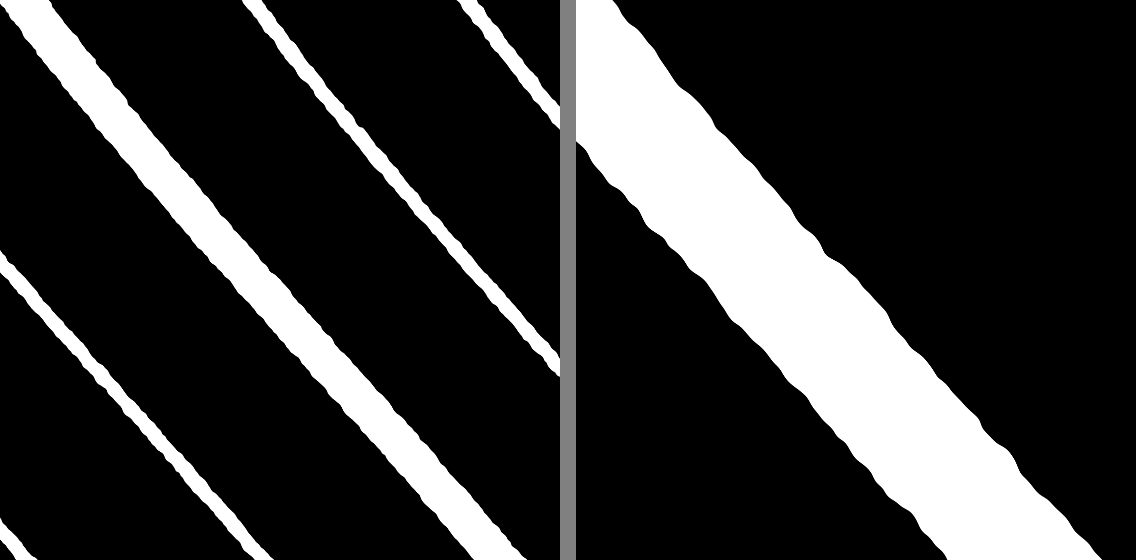
Left, the full canvas; right, a detail of the centre.
Reproduce this pattern procedurally as a WebGL 1 fragment shader.

```glsl
precision highp float;

// Black field with steep white diagonal stripes: one broad band flanked by
// evenly pitched thin lines. Lines come from a repeated sheared coordinate,
// gently bent and compressed, with value noise roughening every edge.

#define SLOPE 0.853        // horizontal run per unit of descent
#define PITCH 0.423        // horizontal spacing of the lines
#define OFFSET 0.0404      // broad band centre along the top edge
#define BROAD_WIDTH 0.0915 // horizontal widths
#define THIN_WIDTH 0.0338
#define BROAD_EVERY 5.0    // lines from one broad band to the next
#define BEND 0.115         // slow bow of all lines
#define SQUEEZE 0.0845     // tightening of the pitch to the right
#define ROUGHNESS 0.0085   // edge wobble
#define GRAIN 58.0         // edge noise cells across the canvas

uniform vec2 u_resolution;

float hash(vec2 cell) {
  vec3 p = fract(cell.xyx * vec3(0.1031, 0.1030, 0.0973));
  p += dot(p, p.yzx + 33.33);
  return fract((p.x + p.y) * p.z);
}

float valueNoise(vec2 p) {
  vec2 cell = floor(p);
  vec2 f = fract(p);
  f = f * f * (3.0 - 2.0 * f);
  float low = mix(hash(cell), hash(cell + vec2(1.0, 0.0)), f.x);
  float high = mix(hash(cell + vec2(0.0, 1.0)), hash(cell + 1.0), f.x);
  return mix(low, high, f.y);
}

// Two octaves, centred on zero
float edgeNoise(vec2 p) {
  return 0.6 * valueNoise(p * GRAIN)
       + 0.4 * valueNoise(p * GRAIN * 2.1 + 17.0) - 0.5;
}

void main() {
  vec2 uv = gl_FragCoord.xy / u_resolution.y;
  float descent = 1.0 - uv.y;

  // Sheared coordinate, constant along each line
  float bow = BEND * descent * (1.0 - descent) * (1.0 - descent);
  float across = uv.x - SLOPE * descent + bow - OFFSET;
  float rightward = max(across, 0.0);
  across += SQUEEZE * rightward * rightward;
  float stretch = 1.0 + 2.0 * SQUEEZE * rightward;

  // Nearest line and its width
  float index = floor(across / PITCH + 0.5);
  float fromCentre = abs(across - index * PITCH) / stretch;
  float isBroad = 1.0 - step(0.5, mod(index + 0.25, BROAD_EVERY));
  float halfWidth = 0.5 * mix(THIN_WIDTH, BROAD_WIDTH, isBroad);

  // Rough edge, smoothed over about one pixel
  float edge = fromCentre - halfWidth + ROUGHNESS * edgeNoise(uv);
  float soft = 0.5 * sqrt(1.0 + SLOPE * SLOPE) / u_resolution.y;
  float ink = 1.0 - smoothstep(-soft, soft, edge);

  gl_FragColor = vec4(vec3(ink), 1.0);
}
```
